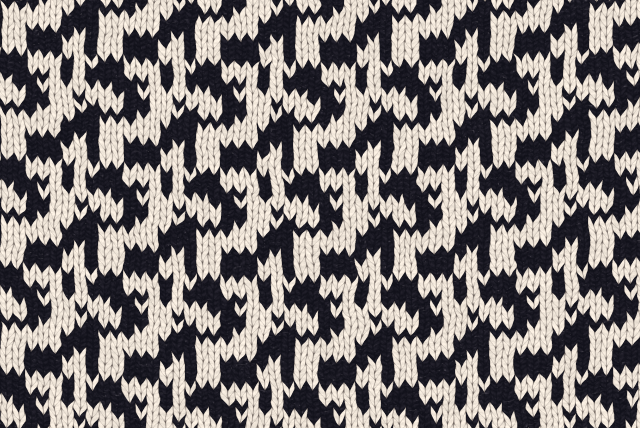
This texture is drawn by a Shadertoy shader. Its source:

```glsl
// Two-colour knitted fabric: a hooked motif, 8 stitches wide and 12 rows high,
// repeats over a slightly sagging stitch grid. Each stitch is a V of two slanted
// yarn legs, shaded as rounded strands with ply twist, fibres and uneven tension.

const vec2 STITCH = vec2(0.02865, 0.020833);  // size in canvas heights
const vec2 ORIGIN = vec2(0.0586, 0.0268);     // motif corner, from the top left
const vec2 MOTIF = vec2(8.0, 12.0);           // repeat, in stitches
const float SLANT = 1.05;                     // rise of a leg, in rows
const int SAMPLES = 3;                        // supersampling per axis

const vec3 CREAM = vec3(0.95, 0.91, 0.86);
const vec3 CREAM_SHADE = vec3(0.42, 0.38, 0.36);
const vec3 NAVY = vec3(0.175, 0.165, 0.21);
const vec3 NAVY_SHADE = vec3(0.065, 0.065, 0.10);

float hash(vec2 p) {
    return fract(sin(dot(p, vec2(127.1, 311.7))) * 43758.55);
}

float noise(vec2 p) {
    vec2 i = floor(p), f = fract(p);
    f = f * f * (3.0 - 2.0 * f);
    return mix(mix(hash(i), hash(i + vec2(1, 0)), f.x),
               mix(hash(i + vec2(0, 1)), hash(i + vec2(1, 1)), f.x), f.y);
}

// 1 when the stitch lies in the inclusive block from lo to hi
float block(vec2 stitch, vec2 lo, vec2 hi) {
    vec2 inside = step(lo, stitch) * step(stitch, hi);
    return inside.x * inside.y;
}

// 1 for navy stitches, 0 for cream; rows count downward
float motif(vec2 stitch) {
    vec2 s = mod(stitch, MOTIF);
    float navy = block(s, vec2(0, 3), vec2(2, 5));     // wide bar
    navy += block(s, vec2(3, 1), vec2(3, 3));          // stair up to the stem
    navy += block(s, vec2(4, 0), vec2(4, 2));
    navy += block(s, vec2(5, 0), vec2(5, 5));          // stem
    navy += block(s, vec2(3, 6), vec2(3, 8));          // short upright
    navy += block(s, vec2(4, 10), vec2(4, 10));        // lone stitch
    navy += block(s, vec2(6, 6), vec2(7, 8));          // hook head
    navy += block(s, vec2(5, 7), vec2(5, 8));
    navy += block(s, vec2(7, 9), vec2(7, 9));
    navy += block(s, vec2(0, 8), vec2(1, 8));          // hook shoulder
    navy += block(s, vec2(0, 8), vec2(0, 11));         // hook back
    navy += block(s, vec2(1, 10), vec2(1, 11));        // nub beside the back
    navy += block(s, vec2(5, 11), vec2(5, 11));        // hook tip
    navy += block(s, vec2(5, 0), vec2(7, 0));          // hook base
    navy += block(s, vec2(0, 0), vec2(0, 0));
    return min(navy, 1.0);
}

// Canvas position (heights, y down) to stitch coordinates
vec2 stitchSpace(vec2 p) {
    float offCentre = p.x - 0.72;
    p.y += 0.071 * offCentre * offCentre;              // rows sag mid-canvas
    vec2 q = (p - ORIGIN) / STITCH;
    vec2 loose = vec2(noise(q * 0.4), noise(q * 0.4 + 37.0)) - 0.5;
    vec2 tight = vec2(noise(q * 1.3 + 11.0), noise(q * 1.3 + 71.0)) - 0.5;
    return q + 0.35 * loose + 0.16 * tight;
}

vec3 knit(vec2 p) {
    vec2 q = stitchSpace(p);

    // Slanted legs: across runs from the V centre (0) to its outer edge (1)
    float across = abs(fract(q.x) - 0.5) * 2.0;
    float along = q.y + SLANT * (across - 0.5);
    vec2 stitch = vec2(floor(q.x), floor(along));
    vec2 legId = vec2(floor(q.x * 2.0), stitch.y);
    vec2 local = abs(vec2(across, fract(along)) * 2.0 - 1.0);

    // Rounded strand height, falling to dark gaps round each leg
    float height = 1.0 - 0.75 * pow(local.x, 3.5) - 0.55 * pow(local.y, 4.0);
    height = clamp(height, 0.0, 1.0);

    // Ply twist, fibres and wear
    float twist = sin(6.2832 * (across * 1.4 - fract(along) * 1.8 + hash(legId)));
    float fibre = noise(q * vec2(13.0, 9.0)) - 0.5;
    float wear = hash(legId + 5.0) - 0.5;
    float fuzz = smoothstep(0.84, 1.0, noise(q * vec2(5.0, 7.0) + 91.0));

    float light = smoothstep(0.0, 0.8, height);
    vec3 cream = mix(CREAM_SHADE, CREAM, light);
    cream *= 1.0 + 0.025 * twist + 0.08 * fibre + 0.05 * wear;
    float sheen = height * (0.36 + 0.22 * twist + 0.5 * fibre + 0.25 * wear);
    vec3 navy = mix(NAVY_SHADE, NAVY, clamp(sheen, 0.0, 1.0));
    navy += 0.16 * fuzz * vec3(1.0, 0.95, 0.92);
    return mix(cream, navy, motif(stitch));
}

void mainImage(out vec4 fragColor, in vec2 fragCoord) {
    vec3 sum = vec3(0.0);
    for (int j = 0; j < SAMPLES; j++) {
        for (int i = 0; i < SAMPLES; i++) {
            vec2 offset = (vec2(i, j) + 0.5) / float(SAMPLES) - 0.5;
            vec2 p = (fragCoord + offset) / iResolution.y;
            sum += knit(vec2(p.x, 1.0 - p.y));
        }
    }
    fragColor = vec4(sum / float(SAMPLES * SAMPLES), 1.0);
}
```
